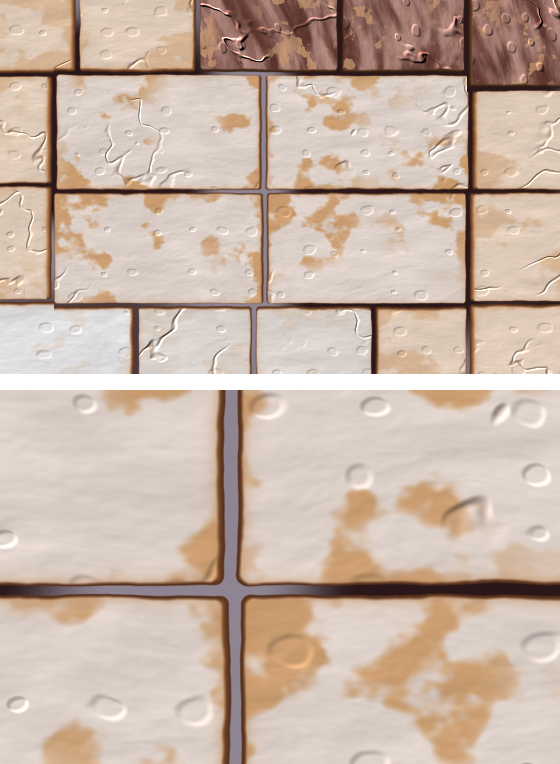
Top, the full canvas; bottom, a detail of the centre.
This pattern is drawn by a Shadertoy shader. Its source:

```glsl
float hash(vec2 p) {
    vec3 q = fract(p.xyx * 0.1031);
    q += dot(q, q.yzx + 33.33);
    return fract((q.x + q.y) * q.z);
}

float noise(vec2 p) {
    vec2 i = floor(p), f = fract(p);
    f = f * f * (3.0 - 2.0 * f);
    return mix(mix(hash(i), hash(i + vec2(1, 0)), f.x),
               mix(hash(i + vec2(0, 1)), hash(i + vec2(1, 1)), f.x), f.y);
}

float fbm(vec2 p) {
    float sum = 0.0, amp = 0.53;
    for (int i = 0; i < 4; i++) {
        sum += amp * noise(p);
        p = mat2(0.8, 0.6, -0.6, 0.8) * p * 2.03 + 5.7;
        amp *= 0.5;
    }
    return sum;
}

float roundBox(vec2 p, vec2 halfSize, float r) {
    vec2 q = abs(p) - halfSize + r;
    return length(max(q, 0.0)) + min(max(q.x, q.y), 0.0) - r;
}

// Scattered oval dents, at most one per cell
float dents(vec2 p) {
    p *= vec2(13, 18);
    vec2 id = floor(p);
    vec2 offset = fract(p) - 0.35 - 0.3 * vec2(hash(id), hash(id + 17.0));
    float radius = 0.1 + 0.2 * hash(id + 31.0);
    float d = length(offset) + 0.12 * (noise(p * 4.0) - 0.5);
    return step(0.62, hash(id + 53.0)) * (1.0 - smoothstep(radius * 0.6, radius, d));
}

float creases(vec2 p) {
    vec2 bent = p + 0.05 * vec2(noise(p * 8.0), noise(p * 8.0 + 9.0));
    float fold = abs(fbm(mat2(0.8, -0.6, 0.6, 0.8) * bent * vec2(5, 8)) - 0.48);
    return (1.0 - smoothstep(0.0, 0.025, fold)) * smoothstep(0.45, 0.7, noise(p * 7.0 + 4.0));
}

float relief(vec2 p, float rough) {
    vec2 bent = p + 0.04 * vec2(noise(p * 6.0), noise(p * 6.0 + 9.0));
    return 0.45 * fbm(bent * vec2(15, 36)) - 0.55 * rough * creases(p) - 0.3 * dents(p);
}

void mainImage(out vec4 fragColor, in vec2 fragCoord) {
    vec2 p = fragCoord / iResolution.y;
    float px = 1.0 / iResolution.y;

    // Courses from the top, stepped at the outer columns
    float leftSide = 1.0 - step(0.144, p.x), rightSide = step(1.25, p.x);
    vec3 seams = vec3(0.803, 0.489, 0.184)
               + leftSide * vec3(-0.004, 0.016, 0.012) + rightSide * vec3(-0.041, -0.001, 0.007);
    int row = int(dot(step(vec3(p.y), seams), vec3(1)));
    float top = row == 0 ? 1.03 : seams[row - 1];
    float bottom = row == 3 ? -0.03 : seams[row];

    // Upright joints of each course
    vec4 joints[4] = vec4[4](vec4(0.207, 0.529, 0.908, 1.246), vec4(0.146, 0.705, 1.258, 2.0),
                             vec4(0.142, 0.708, 1.251, 2.0), vec4(0.366, 0.679, 1.0, 1.251));
    int col = int(dot(step(joints[row], vec4(p.x)), vec4(1)));
    float left = col == 0 ? -0.03 : joints[row][col - 1];
    float right = col == 4 ? 1.53 : min(joints[row][col], 1.53);

    // Block footprint, with the front face shifted outward by perspective
    vec2 id = vec2(col, row);
    vec2 center = 0.5 * vec2(left + right, top + bottom);
    vec2 halfSize = 0.5 * vec2(right - left, top - bottom)
                  - vec2(0.003 + 0.003 * hash(id + 3.0), 0.0025 + 0.0025 * hash(id + 8.0));
    float wobble = 0.006 * (fbm(p * 18.0 + id * 5.0) - 0.4);
    float body = roundBox(p - center, halfSize, 0.009) + wobble;
    vec2 lean = 0.017 * (center - vec2(0.75, 0.5));
    float face = max(body, roundBox(p - center - lean, halfSize, 0.009) + wobble * 1.4);

    // Kind of block
    bool brown = row == 0 && col > 1;
    bool peach = row == 0 || (row < 3 && col == 0) || left > 0.9;
    bool pale = row == 3 && !peach;
    vec2 q = p + id * vec2(7.3, 4.1);
    if (brown) q = mat2(0.3, 0.95, -0.95, 0.3) * q;

    float rough = brown ? 1.3 : pale && col > 0 ? 1.6 : pale ? 0.3 : 1.0;
    float light = relief(q, rough) - relief(q + (brown ? vec2(0.004, 0.002) : vec2(-0.003, 0.003)), rough);
    float streak = fbm(q * vec2(9, 30) + 2.0 * noise(q * 5.0));

    vec3 color;
    if (brown) {
        color = mix(vec3(0.36, 0.21, 0.18), vec3(0.68, 0.52, 0.48), smoothstep(0.2, 0.75, streak));
        float crumbs = smoothstep(0.58, 0.66, fbm(q * 32.0)) * smoothstep(0.3, 0.6, noise(q * 8.0));
        color = mix(color, vec3(0.75, 0.57, 0.43), 0.8 * crumbs);
        color *= 1.0 + 2.0 * light;
    } else {
        color = peach ? vec3(0.87, 0.79, 0.72) : vec3(0.86, 0.81, 0.78);
        if (pale) color = col == 0 ? vec3(0.87, 0.865, 0.87) : vec3(0.85, 0.82, 0.8);
        color *= 0.95 + 0.11 * streak;

        // Ochre stains, denser toward the edges
        float stain = fbm(q * vec2(14, 18)) + 0.13 * exp(face / 0.025);
        float amount = (pale ? 0.15 : peach ? 0.4 : 0.85) * smoothstep(0.25, 0.6, noise(q * 5.0 + 2.0));
        color = mix(color, vec3(0.78, 0.58, 0.38), amount * smoothstep(0.57, 0.7, stain));
        color = mix(color, vec3(0.5, 0.32, 0.2), 0.3 * rough * creases(q) * smoothstep(0.4, 0.7, noise(q * 19.0)));
        color *= 1.0 + 0.75 * light;
        color = mix(color, vec3(0.76, 0.57, 0.4), (pale ? 0.3 : 0.6) * exp(min(face, 0.0) / 0.005));
    }

    // Side walls darken toward the floor between blocks
    vec3 wall = mix(vec3(0.34, 0.19, 0.11), vec3(0.72, 0.5, 0.31), smoothstep(0.0, 0.012, -body));
    if (brown) wall *= 0.6;
    color = mix(color, wall, smoothstep(-0.001 - px, 0.001 + px, face));
    vec3 ground = mix(vec3(0.16, 0.09, 0.1), vec3(0.66, 0.63, 0.69),
                      0.8 * smoothstep(0.6, 0.8, noise(p * 3.0 + 3.0)) * step(0.5, abs(float(row) - 1.5)));
    color = mix(color, ground, smoothstep(-px, px, body));
    fragColor = vec4(clamp(color, 0.0, 1.0), 1.0);
}
```
